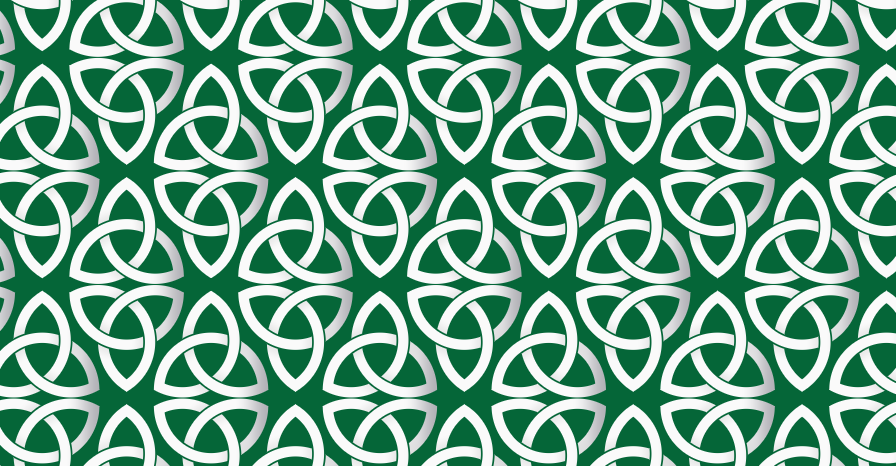
Give the GLSL for this pattern, as a Shadertoy shader.

```glsl
// Interlaced three-cornered knots in white on green, alternately upright and
// flipped in a checkerboard of cells. Each knot is three half rings centred on
// the sides of a triangle, woven over and under with a thin gap, greyed at right.

const vec3 GREEN = vec3(0.02, 0.40, 0.22);
const float INRADIUS = 0.57735; // triangle with sides of length 2

// Outward direction of triangle side k, starting with the base
vec2 sideDir(int k) {
    float a = radians(120.0 * float(k) - 90.0);
    return vec2(cos(a), sin(a));
}

// Signed distance to the half ring that bulges inward from side k
float halfRing(vec2 p, int k) {
    vec2 n = sideDir(k);
    float ring = abs(length(p - n * INRADIUS) - 0.91) - 0.09;
    return max(ring, dot(p, n) - INRADIUS);
}

// Paint one woven knot over the given colour
vec3 paintKnot(vec3 col, vec2 p, float px) {
    if (length(p) > 1.3) return col;
    for (int k = 0; k < 3; k++) {
        float band = halfRing(p, k);
        float over = halfRing(p, (k + 2) % 3);

        // Cut a gap beside the upper band, away from the shared corner
        float shadow = 0.0;
        if (dot(p, sideDir((k + 1) % 3)) > 0.0) {
            band = max(band, 0.03 - over);
            shadow = 0.07 * (1.0 - smoothstep(0.0, 0.25, over));
        }

        // White ribbon fading to grey at the right-hand corner
        float fade = smoothstep(0.4, 1.05, p.x);
        vec3 ribbon = mix(vec3(0.98), vec3(0.69, 0.69, 0.71), fade) - shadow;
        col = mix(col, ribbon, clamp(0.5 - band / px, 0.0, 1.0));
    }
    return col;
}

void mainImage(out vec4 fragColor, in vec2 fragCoord) {
    // One unit is the outer radius of a ribbon
    float px = 15.67 / iResolution.x;
    vec2 pos = fragCoord * px - vec2(0.0, 1.189);
    vec2 pitch = vec2(1.4765, 1.9857);
    vec2 cell = floor(pos / pitch);

    // Corners reach into the neighbouring columns
    vec3 col = GREEN;
    for (int i = -1; i <= 1; i++) {
        vec2 id = cell + vec2(float(i), 0.0);
        vec2 p = pos - (id + 0.5) * pitch;
        if (mod(id.x + id.y, 2.0) > 0.5) p.y = -p.y;
        col = paintKnot(col, p + vec2(0.0, 0.272), px);
    }
    fragColor = vec4(col, 1.0);
}
```
